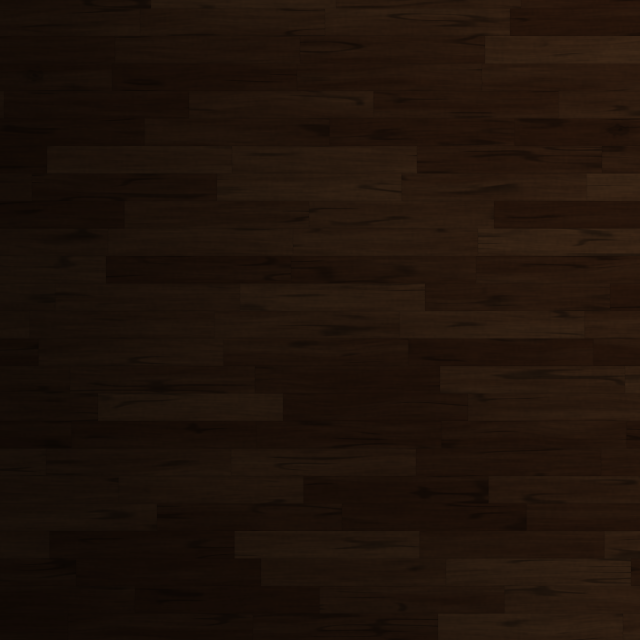
Give the GLSL for this texture, as a WebGL 2 fragment shader.

```glsl
#version 300 es
precision highp float;
// Dark stained wood floor: staggered horizontal planks, lit from the upper right.

#define ROWS 23.27          // plank rows over the canvas height
#define COLUMNS 3.46        // plank lengths over the canvas width
#define TOP_SHIFT 0.70      // part of the first row cut off by the top edge
#define SEAM_WIDTH 0.0011   // half width of the joints
#define SEAM_DEPTH 0.13
#define GRAIN_DEPTH 0.30
#define CRACK_DEPTH 0.32
#define KNOT_CHANCE 0.10
#define LIGHT_LOW 0.66
#define LIGHT_HIGH 1.36

uniform vec2 u_resolution;
out vec4 outColor;

const vec3 DARK_STAIN = vec3(0.102, 0.055, 0.028);
const vec3 PALE_STAIN = vec3(0.151, 0.098, 0.057);

float hash(vec2 p) {
    return fract(sin(dot(p, vec2(127.1, 311.7))) * 43758.5453);
}

float noise(vec2 p) {
    vec2 cell = floor(p), f = fract(p);
    f = f * f * (3.0 - 2.0 * f);
    return mix(mix(hash(cell), hash(cell + vec2(1, 0)), f.x),
               mix(hash(cell + vec2(0, 1)), hash(cell + vec2(1, 1)), f.x), f.y);
}

float fbm(vec2 p) {
    float sum = 0.0, weight = 0.5;
    for (int i = 0; i < 4; i++) {
        sum += weight * noise(p);
        p = p * 2.03 + 17.3;
        weight *= 0.5;
    }
    return sum / 0.9375;
}

// Dark oval with faint rings, on a few planks only; q is in canvas units.
float knot(vec2 q, vec2 id) {
    float present = step(1.0 - KNOT_CHANCE, hash(id + 41.0));
    vec2 centre = vec2(0.2 + 0.6 * hash(id + 5.0), 0.3 + 0.4 * hash(id + 9.0));
    vec2 d = (q - centre / vec2(COLUMNS, ROWS)) * vec2(55.0, 110.0);
    float r = length(d) + 0.6 * (noise(q * 180.0) - 0.5);
    return present * exp(-r * r) * (0.8 + 0.2 * cos(r * 9.0));
}

vec3 floorColor(vec2 uv) {
    // Plank layout: equal lengths, a random shift in each row
    float across = (1.0 - uv.y) * ROWS + TOP_SHIFT;
    float row = floor(across);
    float along = uv.x * COLUMNS + hash(vec2(row, 3.7));
    vec2 id = vec2(floor(along), row);
    vec2 local = vec2(fract(along), fract(across));
    vec2 q = local / vec2(COLUMNS, ROWS);
    vec2 seed = 50.0 * vec2(hash(id + 13.0), hash(id + 29.0));

    // Stain of the plank and its broad streaks
    float knotDark = knot(q, id);
    float bend = 0.010 * (noise(q * vec2(9.0, 30.0) + seed) - 0.5) + 0.004 * knotDark;
    vec2 g = vec2(q.x, q.y + bend);
    float streak = fbm(g * vec2(5.0, 75.0) + seed);
    float tone = pow(hash(id + 2.3), 1.25);
    tone = clamp(tone + 0.9 * (streak - 0.5), 0.0, 1.0);
    vec3 color = mix(DARK_STAIN, PALE_STAIN, tone);

    // Fine fibres, faint cross marks and short cracks
    float fibre = fbm(g * vec2(28.0, 330.0) + seed);
    float fleck = noise(uv * vec2(240.0, 190.0) + seed);
    color *= 1.0 + GRAIN_DEPTH * (fibre - 0.5) + 0.09 * (fleck - 0.5);
    float vein = abs(noise(g * vec2(10.0, 105.0) + seed + 8.0) - 0.5);
    float patchMask = smoothstep(0.58, 0.78, noise(q * vec2(12.0, 50.0) + seed + 23.0));
    float crack = (1.0 - smoothstep(0.02, 0.13, vein)) * patchMask;
    color *= 1.0 - CRACK_DEPTH * crack - 0.45 * knotDark;

    // Soft joints, worn unevenly along their run
    vec2 edge = min(local, 1.0 - local) / vec2(COLUMNS, ROWS);
    float wear = 0.35 + 0.65 * noise(vec2(uv.x * 14.0, row * 7.0));
    vec2 seam = 1.0 - smoothstep(vec2(0.0), vec2(2.0 * SEAM_WIDTH), edge);
    color *= 1.0 - SEAM_DEPTH * max(seam.x * 0.6, seam.y * wear);

    // Light falls off to the lower left
    float reach = uv.x * 0.90 + (uv.y - 0.5) * 0.28 + 0.04;
    float light = mix(LIGHT_LOW, LIGHT_HIGH, smoothstep(-0.1, 1.1, reach));
    light *= 0.94 + 0.12 * noise(uv * 3.0 + 4.0);
    return color * light;
}

void main() {
    // Four samples per pixel smooth the plank edges
    vec3 sum = vec3(0.0);
    for (int i = 0; i < 4; i++) {
        vec2 jitter = vec2(i % 2, i / 2) * 0.5 - 0.25;
        sum += floorColor((gl_FragCoord.xy + jitter) / u_resolution);
    }
    outColor = vec4(sum * 0.25, 1.0);
}
```
